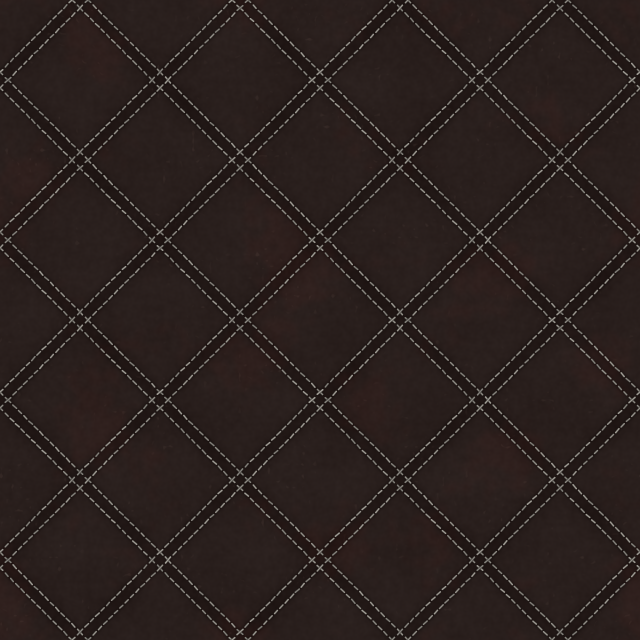
Write a Shadertoy shader that draws this pattern.

```glsl
const float REPEATS = 4.0;          // diamonds across and down
const float SEAM_OFFSET = 0.05;     // stitch row to seam centre, in diamond sides
const float THREAD_RADIUS = 0.0088;
const float STITCH_FILL = 0.82;     // thread share of each stitch slot
const float SLOTS_PER_SIDE = 15.0;  // stitch density away from the crossings
const float CROSS_SLOT = 2.0 * SEAM_OFFSET;
const float STITCH_TILT = 0.09;
const float MOTTLE = 0.012;
const float GRAIN = 0.012;
const vec3 LEATHER = vec3(0.162, 0.122, 0.113);
const vec3 GROOVE = vec3(0.128, 0.090, 0.082);
const vec3 RED_WEAR = vec3(0.022, 0.002, 0.001);
const vec3 SCUFF = vec3(0.045, 0.038, 0.034);
const vec3 THREAD_EDGE = vec3(0.38, 0.36, 0.34);
const vec3 THREAD_TOP = vec3(0.59, 0.58, 0.55);

vec2 hash2(vec2 p) {
    vec3 q = fract(vec3(p.xyx) * vec3(0.1031, 0.1030, 0.0973));
    q += dot(q, q.yzx + 33.33);
    return fract((q.xx + q.yz) * q.zy);
}

float cornerGradient(vec2 cell, vec2 offset, float period) {
    float angle = 6.2832 * hash2(mod(cell, period) + period).x;
    return dot(vec2(cos(angle), sin(angle)), offset);
}

// Gradient noise that wraps after a whole number of cells
float wrapNoise(vec2 uv, float period) {
    vec2 p = uv * period;
    vec2 i = floor(p), f = p - i;
    vec2 w = f * f * f * (f * (f * 6.0 - 15.0) + 10.0);
    vec2 e = vec2(1.0, 0.0);
    float low = mix(cornerGradient(i, f, period),
                    cornerGradient(i + e.xy, f - e.xy, period), w.x);
    float high = mix(cornerGradient(i + e.yx, f - e.yx, period),
                     cornerGradient(i + e.xx, f - e.xx, period), w.x);
    return mix(low, high, w.y);
}

// q.x runs across the seams, q.y along them.
// Returns distance to the thread, distance from its axis, brightness jitter.
vec3 stitchRow(vec2 q) {
    vec2 cell = floor(q + 0.5);
    vec2 local = q - cell;
    float side = local.x < 0.0 ? -1.0 : 1.0;
    float dir = local.y < 0.0 ? -1.0 : 1.0;
    float along = abs(local.y);

    // One long stitch centred on each crossing, shorter ones between
    float slot = CROSS_SLOT;
    float centre = 0.5 * CROSS_SLOT;
    if (along > CROSS_SLOT) {
        slot = 1.0 / SLOTS_PER_SIDE;
        centre = CROSS_SLOT + (floor((along - CROSS_SLOT) / slot) + 0.5) * slot;
    }
    float slotId = floor(dir * centre * 60.0 + 0.5);
    vec2 id = mod(vec2(cell.x * 4.0 + side, cell.y * 60.0 + slotId),
                  REPEATS * vec2(4.0, 60.0));
    vec2 rnd = hash2(id + 7.0);

    vec2 p = vec2(abs(local.x) - SEAM_OFFSET, local.y - dir * centre);
    p.x += p.y * STITCH_TILT * (2.0 * rnd.x - 1.0);
    float halfLength = 0.5 * slot * STITCH_FILL * mix(0.88, 1.06, rnd.y) - THREAD_RADIUS;
    float dist = length(vec2(p.x, max(abs(p.y) - halfLength, 0.0))) - THREAD_RADIUS;
    return vec3(dist, abs(p.x), mix(0.84, 1.06, rnd.x));
}

vec3 leather(vec2 uv, vec2 seamDist) {
    float mottle = wrapNoise(uv, 10.0) + 0.6 * wrapNoise(uv, 26.0);
    float grain = wrapNoise(uv, 90.0) + 0.6 * wrapNoise(uv + 0.37, 190.0);
    float red = smoothstep(0.05, 0.5, wrapNoise(uv + 0.21, 7.0) + 0.4 * wrapNoise(uv, 40.0));
    float specks = smoothstep(0.32, 0.6, wrapNoise(uv + 0.63, 110.0))
                 * smoothstep(-0.1, 0.4, wrapNoise(uv + 0.11, 18.0));
    vec3 col = LEATHER + MOTTLE * mottle + GRAIN * grain;
    col += RED_WEAR * red + SCUFF * specks;

    // Pressed seam between the stitch rows, with a soft padded slope
    float d = min(seamDist.x, seamDist.y);
    float groove = 1.0 - smoothstep(SEAM_OFFSET, SEAM_OFFSET + 0.035, d);
    float slope = 1.0 - smoothstep(SEAM_OFFSET, 0.2, d);
    return col + (GROOVE - LEATHER) * (0.75 * groove + 0.25 * slope);
}

void sewThread(inout vec3 col, vec3 stitch, float pixel) {
    float shadow = exp(-max(stitch.x, 0.0) / 0.012);
    float cover = clamp(0.5 - stitch.x / pixel, 0.0, 1.0);
    float roundness = 1.0 - smoothstep(0.2, 1.0, stitch.y / THREAD_RADIUS);
    vec3 thread = mix(THREAD_EDGE, THREAD_TOP, roundness) * stitch.z;
    col = mix(col * (1.0 - 0.18 * shadow), thread, cover);
}

void mainImage(out vec4 fragColor, in vec2 fragCoord) {
    vec2 uv = fragCoord / iResolution.xy;
    vec2 p = uv * REPEATS;
    float pixel = REPEATS * sqrt(2.0) / min(iResolution.x, iResolution.y);

    // Diagonal axes: seams lie on whole numbers of each
    vec2 diag = vec2(p.x + p.y, p.x - p.y) - 0.5;
    vec2 seamDist = abs(diag - floor(diag + 0.5));

    vec3 col = leather(uv, seamDist);
    sewThread(col, stitchRow(diag), pixel);
    sewThread(col, stitchRow(diag.yx), pixel);
    fragColor = vec4(clamp(col, 0.0, 1.0), 1.0);
}
```
